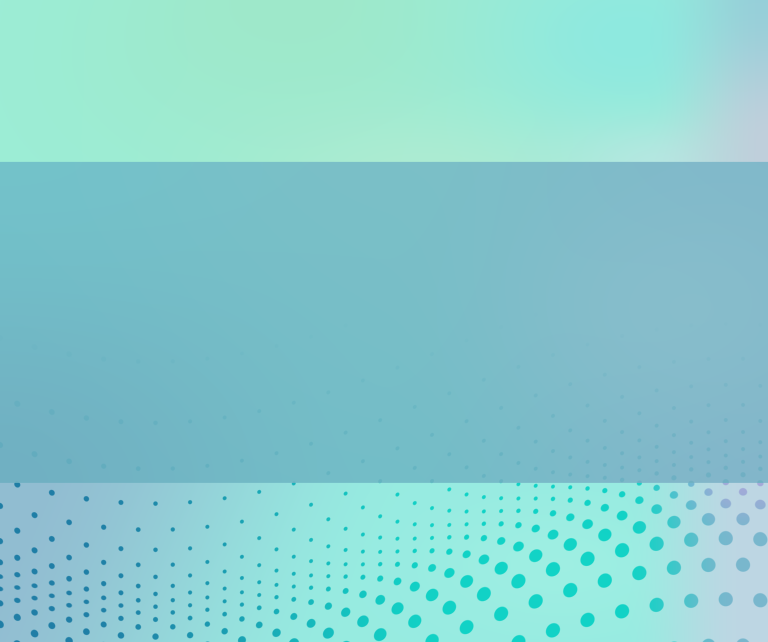
Write a Shadertoy shader that draws this background.

```glsl
const vec2 BAND = vec2(0.248, 0.748);   // lower and upper edge of the veil
const float ROW_DENSITY = 3.5;
const float FOLD_WIDTH = 0.033;
const float COLUMN_PITCH = 0.045;

float glow(vec2 p, vec2 centre, vec2 size) {
    vec2 q = (p - centre) / size;
    return exp(-dot(q, q));
}

// Height of the fold where the dot rows crowd together
float foldHeight(float x) {
    return 0.168 - 0.113 * cos(4.19 * (x - 0.2));
}

float foldSlope(float x) {
    return 0.473 * sin(4.19 * (x - 0.2));
}

vec3 upperSky(vec2 p) {
    float drift = 0.03 * sin(p.x * 7.0 + p.y * 5.0) + 0.02 * sin(p.x * 11.0 - p.y * 9.0);
    vec3 mint = vec3(0.61, 0.93, 0.84);
    vec3 green = vec3(0.62, 0.91, 0.79);
    vec3 c = mix(mint, green, glow(p, vec2(0.38, 0.96 + drift), vec2(0.27, 0.24)));
    c = mix(c, vec3(0.69, 0.92, 0.82), 0.85 * glow(p, vec2(0.58, 0.73), vec2(0.25, 0.10)));
    c = mix(c, vec3(0.55, 0.91, 0.88), 0.9 * glow(p, vec2(0.82, 0.94), vec2(0.18, 0.15)));
    c = mix(c, vec3(0.73, 0.90, 0.89), 0.8 * glow(p, vec2(0.87, 0.74), vec2(0.13, 0.07)));
    vec3 lilac = mix(vec3(0.75, 0.81, 0.86), vec3(0.59, 0.81, 0.85), smoothstep(0.78, 1.0, p.y));
    return mix(c, lilac, smoothstep(0.84, 1.0, p.x));
}

vec3 veil(vec2 p) {
    float t = (p.y - BAND.x) / (BAND.y - BAND.x);
    vec3 left = mix(vec3(0.44, 0.69, 0.76), vec3(0.45, 0.76, 0.79), smoothstep(0.0, 1.0, t));
    vec3 middle = mix(vec3(0.45, 0.74, 0.78), vec3(0.48, 0.75, 0.78), t);
    vec3 right = mix(vec3(0.51, 0.71, 0.79), vec3(0.50, 0.72, 0.79), t);
    vec3 c = mix(left, middle, smoothstep(0.0, 0.5, p.x));
    c = mix(c, right, smoothstep(0.5, 1.0, p.x));
    return mix(c, vec3(0.54, 0.75, 0.80), 0.7 * glow(p, vec2(0.88, 0.52), vec2(0.22, 0.18)));
}

vec3 lowerGround(vec2 p) {
    vec3 c = mix(vec3(0.57, 0.74, 0.82), vec3(0.59, 0.92, 0.88),
                 smoothstep(0.0, 0.5, p.x + 0.35 * (0.15 - p.y)));
    c = mix(c, vec3(0.63, 0.94, 0.89), 0.7 * glow(p, vec2(0.73, 0.12), vec2(0.16, 0.10)));
    return mix(c, vec3(0.74, 0.84, 0.89), smoothstep(0.81, 0.97, p.x));
}

vec3 dotColour(vec2 p) {
    vec3 blue = vec3(0.10, 0.48, 0.64);
    vec3 teal = vec3(0.04, 0.82, 0.77);
    vec3 haze = mix(vec3(0.46, 0.71, 0.80), vec3(0.65, 0.65, 0.85), smoothstep(0.16, 0.26, p.y));
    vec3 c = mix(blue, teal, smoothstep(0.08, 0.60, p.x));
    return mix(c, haze, smoothstep(0.81, 0.96, p.x));
}

float dotRadius(float x, float height) {
    float front = 1.0 - smoothstep(-0.11, 0.005, height);
    float back = mix(0.0047, 0.0030, smoothstep(0.0, 0.3, x));
    return mix(back, mix(0.0065, 0.0110, smoothstep(0.1, 0.7, x)), front);
}

// Staggered dots on a folded sheet
float dotMesh(vec2 p, float aspect, float blur) {
    float height = p.y - foldHeight(p.x);
    float row = ROW_DENSITY * asinh(height / FOLD_WIDTH);
    float rowIndex = floor(row + 0.5);
    float rowPitch = sqrt(height * height + FOLD_WIDTH * FOLD_WIDTH) / ROW_DENSITY;
    float column = p.x / COLUMN_PITCH + 0.5 * mod(rowIndex, 2.0);
    float dx = (fract(column) - 0.5) * COLUMN_PITCH;
    float dy = (row - rowIndex) * rowPitch + 0.5 * foldSlope(p.x) * dx;
    float radius = dotRadius(p.x, height);
    float flatRadius = min(radius, 0.36 * rowPitch);
    vec2 q = vec2(dx * aspect / radius, dy / flatRadius);
    float edge = (length(q) - 1.0) * flatRadius;
    return 1.0 - smoothstep(-blur, blur, edge);
}

void mainImage(out vec4 fragColor, in vec2 fragCoord) {
    vec2 p = fragCoord / iResolution.xy;
    float aspect = iResolution.x / iResolution.y;
    float pixel = 1.0 / iResolution.y;

    // Three horizontal zones
    float aboveGround = smoothstep(-0.5 * pixel, 0.5 * pixel, p.y - BAND.x);
    float aboveVeil = smoothstep(-0.5 * pixel, 0.5 * pixel, p.y - BAND.y);
    vec3 colour = mix(lowerGround(p), veil(p), aboveGround);
    colour = mix(colour, upperSky(p), aboveVeil);

    // Dots fade upward beneath the veil
    float veiled = 0.28 * (1.0 - smoothstep(0.27, 0.55, p.y));
    float strength = mix(0.95, veiled, aboveGround);
    vec3 ink = mix(dotColour(p), vec3(0.25, 0.62, 0.70), aboveGround);
    colour = mix(colour, ink, strength * dotMesh(p, aspect, 0.8 * pixel));

    fragColor = vec4(colour, 1.0);
}
```
